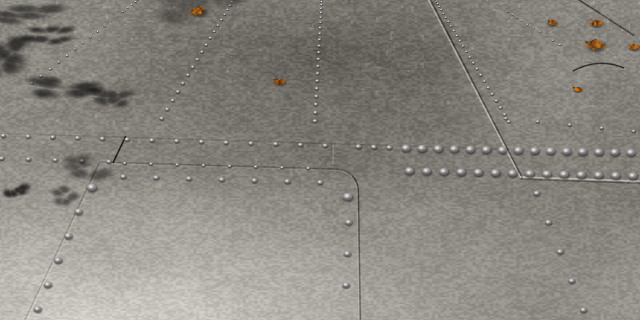
Give the GLSL for this texture, as a Shadertoy shader.

```glsl
// Weathered grey sheet metal seen at a slant: overlapping riveted panels,
// soft foliage shade and a few dry leaves. Rivet rows use a nearest-index
// formula with perspective spacing; paint wear comes from value noise.

vec2 p;    // position, two units wide and one high
vec3 col;  // surface colour so far
float px;  // one pixel in these units

float hash(vec2 s) {
  vec3 q = fract(s.xyx * 0.1031);
  q += dot(q, q.yzx + 33.33);
  return fract((q.x + q.y) * q.z);
}

float noise(vec2 s) {
  vec2 i = floor(s), f = fract(s);
  f = f * f * (3.0 - 2.0 * f);
  return mix(mix(hash(i), hash(i + vec2(1, 0)), f.x),
             mix(hash(i + vec2(0, 1)), hash(i + 1.0), f.x), f.y);
}

float fbm(vec2 s) {
  float sum = 0.0, amp = 0.5;
  for (int i = 0; i < 4; i++, amp *= 0.5) {
    sum += amp * noise(s);
    s = mat2(1.6, 1.2, -1.2, 1.6) * s + 7.3;
  }
  return sum - 0.47;
}

float line(float d) { return smoothstep(1.2 * px + 0.001, 0.0, abs(d)); }

// Straight seam from ends.xy to ends.zw, lighter or darker by gain
void seam(vec4 ends, float gain) {
  vec2 d = ends.zw - ends.xy, q = p - ends.xy;
  col += gain * line(length(q - d * clamp(dot(q, d) / dot(d, d), 0.0, 1.0)));
}

// Row of n + 1 domed rivets; far rows bunch up and shrink
void rivets(vec4 ends, float n, float size) {
  vec2 d = ends.zw - ends.xy;
  float far = step(0.8, ends.y), bend = 1.0 + 0.4 * far;
  float t = clamp(dot(p - ends.xy, d) / dot(d, d), 0.0, 1.0);
  t = pow(round(pow(t, 1.0 / bend) * n) / n, bend);
  float r = size * mix(1.0 - 0.4 * far, 1.0, t), soft = 0.8 * px / r;
  vec2 q = (p - ends.xy - d * t) / r * vec2(1, 1.25), glint = q + vec2(0.15, -0.2);
  col *= 1.0 - 0.45 * smoothstep(1.5, 0.7, length(q - vec2(0.15, -0.3)));
  float tone = 0.5 + 0.15 * q.y + 0.45 * exp(-4.0 * dot(glint, glint));
  col = mix(col, vec3(tone), 0.9 * smoothstep(1.0 + soft, 1.0 - soft, length(q)));
}

// Clump of blurred leaf shadows: centre and spread
void foliage(vec4 clump, float depth) {
  float shade = 0.0;
  for (float i = 1.0; i < 8.0; i++) {
    vec2 seed = clump.xy * 90.0 + i * 7.0;
    vec2 jitter = vec2(hash(seed), hash(seed.yx + 5.0)) - 0.5;
    vec2 q = (p - clump.xy) / clump.zw / 0.45 - 3.5 * jitter;
    q.y -= 0.8 * q.x * jitter.x;
    shade = max(shade, smoothstep(1.4, 0.2, length(q) + 0.4 * noise(p * 40.0) - 0.2));
  }
  col *= 1.0 - depth * shade;
}

// Dry curled leaf with a ragged outline: centre and size
void leaf(vec3 shape) {
  vec2 q = (p - shape.xy) / shape.z * vec2(1, 1.7);
  col *= 1.0 - 0.4 * smoothstep(1.4, 0.6, length(q + vec2(-0.2, 0.5)));
  vec3 tint = mix(vec3(0.3, 0.15, 0.05), vec3(0.82, 0.5, 0.14), noise(p * 150.0));
  col = mix(col, tint, smoothstep(1.05, 0.75, length(q) + 0.9 * noise(p * 110.0) - 0.45));
}

void mainImage(out vec4 fragColor, in vec2 fragCoord) {
  p = fragCoord / iResolution.xy * vec2(2, 1);
  px = 1.0 / iResolution.y;

  // Broad light: dull far side, sheen at the lower left
  vec2 sheen = (p - vec2(0.3, -0.08)) * vec2(1.1, 2.2), dull = p - vec2(1.06, 0.75);
  float v = mix(0.56, 0.48, smoothstep(0.0, 0.6, p.y)) + 0.24 * exp(-dot(sheen, sheen));
  v += 0.06 * smoothstep(0.3, 0.9, abs(p.x - 1.0)) * smoothstep(0.3, 0.8, p.y);
  v -= 0.06 * exp(-7.0 * dot(dull, dull));

  // Mottling, brushed wear and scuffs
  v += 0.1 * fbm(p * vec2(3, 6)) + mix(0.04, 0.08, p.y) * fbm(p * vec2(28, 50));
  v += 0.11 * (noise(p * vec2(110, 190)) - 0.5);
  v += 0.08 * smoothstep(0.85, 0.95, noise(p * 90.0 + 31.0)) * p.y;

  // Near panel with a rounded corner, and the strip above it
  vec2 q = p + vec2(0.015 * p.y, 0.03 * p.x) - vec2(1.061, 0.438);
  float edge = length(max(q, 0.0)) + min(max(q.x, q.y), 0.0) - 0.065;
  edge = max(edge, 0.88 * (0.078 + 0.473 * p.y - p.x));
  v += 0.05 * line(edge + 0.004) - (p.x > 1.1 ? 0.26 : 0.12) * line(edge);
  float strip = p.y - 0.583 + 0.031 * p.x;
  v += 0.03 * exp(-abs(strip) * 90.0) - 0.08 * line(strip) * step(p.x, 1.62);
  float arch = p.y - 0.802 + 3.0 * (p.x - 1.88) * (p.x - 1.88);
  v -= 0.35 * line(arch) * step(abs(p.x - 1.87), 0.08);
  col = v - vec3(0, 0.014, 0.04);

  // Straight seams, dark gaps beside lit lips
  seam(vec4(1.346, 1, 1.632, 0.445), -0.2);
  seam(vec4(1.339, 1, 1.625, 0.448), 0.2);
  seam(vec4(1.628, 0.447, 2, 0.434), 0.25);
  seam(vec4(1.628, 0.44, 2, 0.427), -0.15);
  seam(vec4(0.392, 0.572, 0.354, 0.493), -0.4);
  seam(vec4(1.041, 0.55, 1.041, 0.49), 0.1);
  seam(vec4(1.81, 1, 1.98, 0.89), -0.25);

  // Far rivet columns
  rivets(vec4(1.005, 1, 0.984, 0.622), 20.0, 0.007);
  rivets(vec4(0.729, 1, 0.505, 0.63), 18.0, 0.007);
  rivets(vec4(0.43, 1, 0.1, 0.74), 16.0, 0.005);
  rivets(vec4(1.36, 1, 1.59, 0.62), 24.0, 0.006);
  rivets(vec4(1.56, 0.98, 1.75, 0.86), 12.0, 0.004);
  rivets(vec4(1.58, 0.63, 1.98, 0.59), 4.0, 0.006);

  // Rows along the strip, then fasteners of the near panels
  rivets(vec4(0.01, 0.576, 1.016, 0.545), 13.0, 0.008);
  rivets(vec4(1.12, 0.542, 1.216, 0.539), 2.0, 0.009);
  rivets(vec4(1.268, 0.537, 1.971, 0.523), 14.0, 0.014);
  rivets(vec4(1.279, 0.466, 1.977, 0.45), 13.0, 0.014);
  rivets(vec4(0.005, 0.505, 0.34, 0.495), 4.0, 0.008);
  rivets(vec4(0.39, 0.49, 0.963, 0.474), 7.0, 0.006);
  rivets(vec4(0.385, 0.448, 1, 0.43), 6.0, 0.009);
  rivets(vec4(1.089, 0.305, 1.081, 0.109), 2.0, 0.011);
  rivets(vec4(0.286, 0.414, 1.086, 0.385), 1.0, 0.015);
  rivets(vec4(0.245, 0.339, 0.117, 0.034), 4.0, 0.012);
  rivets(vec4(1.677, 0.396, 1.823, 0.031), 4.0, 0.01);

  // Foliage shade, then fallen leaves
  foliage(vec4(0.15, 0.89, 0.07, 0.025), 0.6);
  foliage(vec4(0.03, 0.82, 0.09, 0.06), 0.6);
  foliage(vec4(0.1, 0.96, 0.12, 0.03), 0.5);
  foliage(vec4(0.21, 0.73, 0.1, 0.035), 0.6);
  foliage(vec4(0.35, 0.69, 0.06, 0.03), 0.5);
  foliage(vec4(0.27, 0.48, 0.07, 0.04), 0.4);
  foliage(vec4(0.047, 0.41, 0.04, 0.03), 0.7);
  foliage(vec4(0.195, 0.39, 0.045, 0.03), 0.45);
  foliage(vec4(0.64, 0.98, 0.14, 0.06), 0.3);
  leaf(vec3(0.62, 0.966, 0.022));
  leaf(vec3(0.873, 0.747, 0.017));
  leaf(vec3(1.724, 0.93, 0.016));
  leaf(vec3(1.862, 0.93, 0.02));
  leaf(vec3(1.858, 0.863, 0.028));
  leaf(vec3(1.803, 0.722, 0.014));
  leaf(vec3(1.98, 0.855, 0.018));
  fragColor = vec4(col, 1);
}
```
